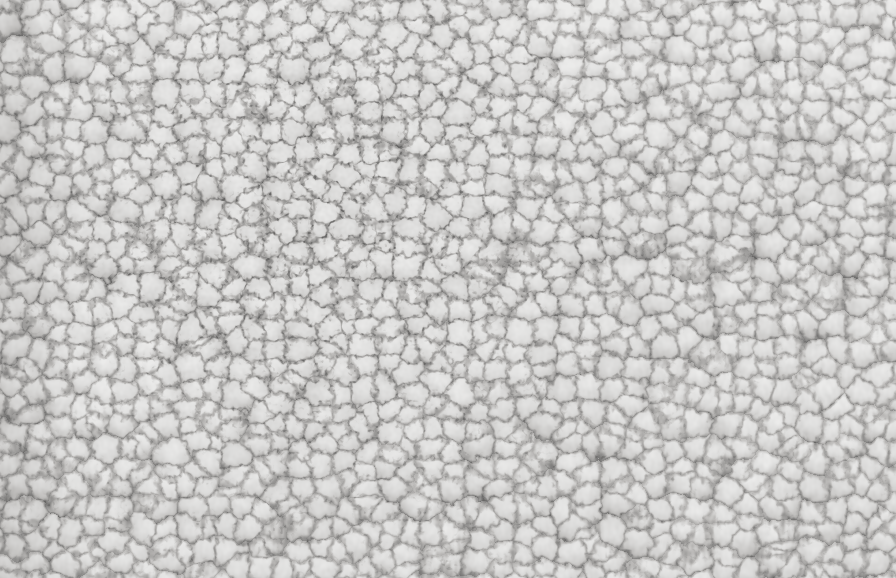
Write a WebGL 2 fragment shader that draws this texture.

```glsl
#version 300 es
precision highp float;

uniform vec2 u_resolution;
out vec4 fragColor;

vec2 hash2(vec2 p) {
    vec3 q = fract(p.xyx * vec3(0.1031, 0.1030, 0.0973));
    q += dot(q, q.yzx + 33.33);
    return fract((q.xx + q.yz) * q.zy);
}

float gradientDot(vec2 corner, vec2 offset) {
    float angle = 6.2832 * hash2(corner + 57.0).x;
    return dot(vec2(cos(angle), sin(angle)), offset);
}

// Gradient noise, roughly -0.7 to 0.7
float noise(vec2 p) {
    vec2 i = floor(p), f = fract(p);
    vec2 u = f * f * f * (f * (f * 6.0 - 15.0) + 10.0);
    vec2 e = vec2(1.0, 0.0);
    return mix(mix(gradientDot(i, f), gradientDot(i + e, f - e), u.x),
               mix(gradientDot(i + e.yx, f - e.yx), gradientDot(i + 1.0, f - 1.0), u.x), u.y);
}

vec2 noise2(vec2 p) {
    return vec2(noise(p), noise(p + vec2(41.3, 17.9)));
}

// Flakes of uneven size: x = distance to centre, y = gap to the next flake,
// z = height above the centre, w = random tone
vec4 flakes(vec2 p) {
    vec2 cell = floor(p);
    float nearest = 9.0, second = 9.0;
    vec4 flake = vec4(0.0);
    for (int y = -2; y <= 2; y++) {
        for (int x = -2; x <= 2; x++) {
            vec2 id = cell + vec2(x, y);
            vec2 offset = p - id - 0.08 - 0.84 * hash2(id);
            vec2 rnd = hash2(id + 113.0);
            float d = length(offset) - 0.22 * rnd.x;
            if (d < nearest) {
                second = nearest;
                nearest = d;
                flake = vec4(length(offset), 0.0, offset.y, rnd.y);
            } else {
                second = min(second, d);
            }
        }
    }
    flake.y = second - nearest;
    return flake;
}

void main() {
    vec2 p = gl_FragCoord.xy / u_resolution.y;
    float aspect = u_resolution.x / u_resolution.y;

    // Crisp area at the upper left, softer towards the borders
    vec2 away = (p - vec2(0.36 * aspect, 0.66)) / vec2(0.52, 0.50);
    float focus = exp(-dot(away, away) + 0.25 * noise(p * 5.0));
    focus = clamp(focus, 0.0, 1.0);

    // Ragged outlines
    vec2 warped = p + 0.010 * noise2(p * 24.0)
                + 0.008 * noise2(p * 62.0)
                + mix(0.002, 0.005, focus) * noise2(p * 125.0);
    vec4 flake = flakes(warped * vec2(26.0, 29.0) + vec2(3.0, 7.0));

    // Fine grain, drawn out upwards where the surface is soft
    float grain = mix(noise(p * vec2(120.0, 75.0)), noise(p * 125.0 + 9.0), focus);
    float speck = noise(p * 155.0 + 31.0);
    float patches = noise(p * 15.0 + 5.0);

    // Broken cracks between the flakes
    float gap = flake.y + 0.16 * grain + 0.10 * patches;
    float crack = 1.0 - smoothstep(-0.04, mix(0.36, 0.28, focus), gap);
    float depth = mix(0.175, 0.235, focus) * (1.0 + 0.5 * patches);

    float value = 0.89 - crack * depth;
    value -= 0.15 * flake.x * flake.x;
    value += mix(0.09, 0.025, focus) * flake.z;
    value += 0.035 * (flake.w - 0.5);
    value += 0.07 * grain * (0.4 + crack);

    // Dark specks gathered near the cracks
    float nearCrack = 1.0 - smoothstep(0.10, 0.50, gap);
    value -= mix(0.06, 0.17, focus) * nearCrack * smoothstep(0.10, 0.42, speck);

    // Uneven light across the sheet
    value += 0.025 * (p.y - 0.6) + 0.025 * noise(p * 2.3 + 2.0);
    value -= 0.06 * (1.0 - smoothstep(0.0, 0.16, p.x));

    vec3 tint = mix(vec3(1.006, 0.998, 0.988), vec3(1.001, 1.0, 0.996), smoothstep(0.7, 0.9, value));
    fragColor = vec4(clamp(value, 0.40, 0.92) * tint, 1.0);
}
```
